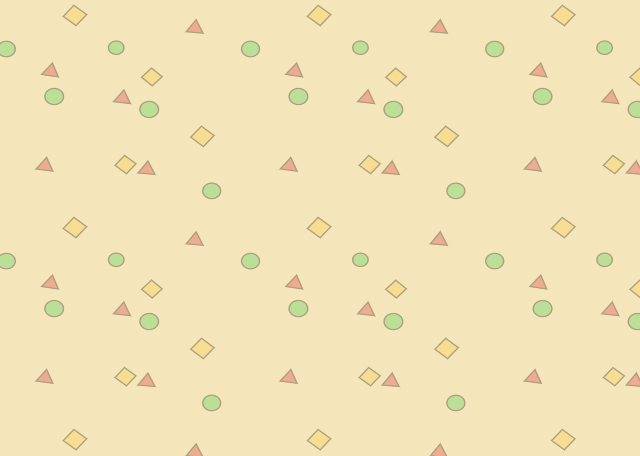
Reproduce this pattern procedurally as a WebGL 1 fragment shader.

```glsl
precision highp float;

uniform vec2 u_resolution;

const vec2 REPEATS = vec2(2.621, 2.150);   // tiles across and down
const float LINE_WIDTH = 0.0058;           // in tile units
const float FAR = 1.0;
const vec3 PAPER  = vec3(0.962, 0.898, 0.732);
const vec3 YELLOW = vec3(0.965, 0.867, 0.572);
const vec3 GREEN  = vec3(0.738, 0.874, 0.592);
const vec3 CORAL  = vec3(0.932, 0.672, 0.562);
const vec3 INK    = vec3(0.670, 0.620, 0.490);

// Offset from a centre, wrapped across the tile borders
vec2 wrapOffset(vec2 p, vec2 center) {
  vec2 d = p - center;
  return d - floor(d + 0.5);
}

vec2 turn(vec2 d, float angle) {
  float c = cos(angle), s = sin(angle);
  return vec2(c * d.x + s * d.y, c * d.y - s * d.x);
}

float circle(vec2 p, vec2 center, float radius) {
  return length(wrapOffset(p, center)) - radius;
}

float diamond(vec2 p, vec2 center, float radius, float angle) {
  vec2 q = abs(turn(wrapOffset(p, center), angle));
  return (q.x + q.y - radius) * 0.70711;
}

float triangle(vec2 p, vec2 center, float radius, float angle) {
  vec2 q = turn(wrapOffset(p, center), angle);
  return max(q.y, abs(q.x) * 0.86603 - q.y * 0.5) - radius * 0.5;
}

// Scattered motif of one tile, one distance field per kind
float circles(vec2 p) {
  float d = FAR;
  d = min(d, circle(p, vec2(0.026, 0.231), 0.0365));
  d = min(d, circle(p, vec2(0.476, 0.225), 0.0315));
  d = min(d, circle(p, vec2(0.222, 0.455), 0.0380));
  d = min(d, circle(p, vec2(0.611, 0.516), 0.0380));
  d = min(d, circle(p, vec2(0.867, 0.900), 0.0365));
  return d;
}

float diamonds(vec2 p) {
  float d = FAR;
  d = min(d, diamond(p, vec2(0.307, 0.073), 0.048, -0.09));
  d = min(d, diamond(p, vec2(0.622, 0.363), 0.042, -0.03));
  d = min(d, diamond(p, vec2(0.829, 0.643), 0.048, -0.08));
  d = min(d, diamond(p, vec2(0.514, 0.776), 0.043, -0.09));
  return d;
}

float triangles(vec2 p) {
  float d = FAR;
  d = min(d, triangle(p, vec2(0.799, 0.133), 0.040, 0.10));
  d = min(d, triangle(p, vec2(0.208, 0.337), 0.040, 0.17));
  d = min(d, triangle(p, vec2(0.502, 0.464), 0.040, 0.13));
  d = min(d, triangle(p, vec2(0.185, 0.782), 0.040, 0.15));
  d = min(d, triangle(p, vec2(0.602, 0.799), 0.040, 0.10));
  return d;
}

// Fill a shape and stroke its outline
vec3 paint(vec3 base, float d, vec3 fill, float blur) {
  float inside = 1.0 - smoothstep(-blur, blur, d);
  float edge = abs(d) - LINE_WIDTH * 0.5;
  float line = 1.0 - smoothstep(-blur, blur, edge);
  return mix(mix(base, fill, inside), INK, line);
}

void main() {
  vec2 uv = gl_FragCoord.xy / u_resolution;
  vec2 tile = fract(vec2(uv.x, 1.0 - uv.y) * REPEATS);
  vec2 texel = REPEATS / u_resolution;
  float blur = 0.6 * max(texel.x, texel.y);

  vec3 color = PAPER;
  color = paint(color, circles(tile), GREEN, blur);
  color = paint(color, diamonds(tile), YELLOW, blur);
  color = paint(color, triangles(tile), CORAL, blur);
  gl_FragColor = vec4(color, 1.0);
}
```
